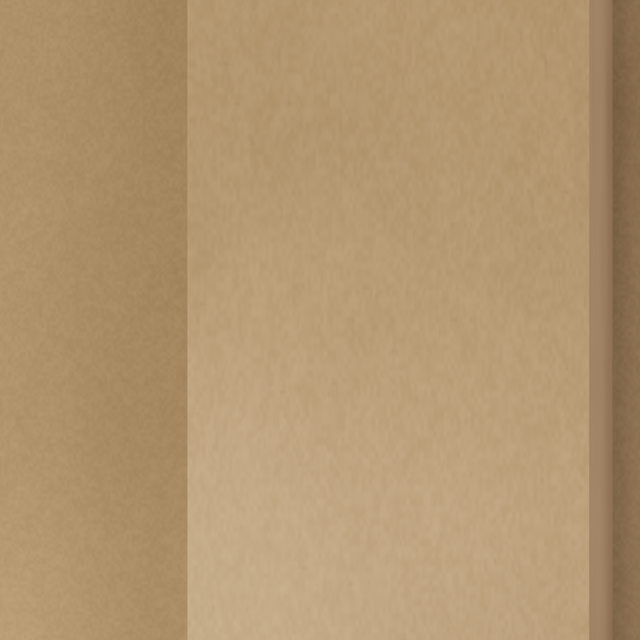
A three.js fragment shader for this texture:

```glsl
// Draws a pale tan panel with a shaded side edge, set before a darker, finely grained wall.
varying vec2 vUv;

const float PANEL_LEFT = 0.2930;
const float PANEL_RIGHT = 0.9206;
const float SIDE_RIGHT = 0.9570;
const float EDGE_SOFTNESS = 0.0012;

const vec3 WALL_LIGHT = vec3(0.692, 0.578, 0.422);
const vec3 WALL_SHADE = vec3(0.638, 0.523, 0.368);
const vec3 PANEL_TOP = vec3(0.706, 0.594, 0.440);
const vec3 PANEL_BOTTOM = vec3(0.748, 0.645, 0.502);
const vec3 PANEL_GLOW = vec3(0.026, 0.030, 0.034);
const vec3 SIDE_LIGHT = vec3(0.628, 0.515, 0.392);
const vec3 SIDE_SHADE = vec3(0.555, 0.445, 0.325);
const vec3 RECESS_LIGHT = vec3(0.550, 0.442, 0.316);
const vec3 RECESS_SHADE = vec3(0.490, 0.392, 0.275);

const vec2 PANEL_GRAIN_SCALE = vec2(190.0, 95.0);
const vec2 WALL_GRAIN_SCALE = vec2(230.0, 190.0);
const float PANEL_GRAIN = 0.045;
const float WALL_GRAIN = 0.042;
const float MOTTLE = 0.030;

float hash(vec2 p) {
  vec3 q = fract(vec3(p.xyx) * 0.1031);
  q += dot(q, q.yzx + 33.33);
  return fract((q.x + q.y) * q.z);
}

float valueNoise(vec2 p) {
  vec2 cell = floor(p);
  vec2 f = fract(p);
  f = f * f * (3.0 - 2.0 * f);
  float low = mix(hash(cell), hash(cell + vec2(1.0, 0.0)), f.x);
  float high = mix(hash(cell + vec2(0.0, 1.0)), hash(cell + vec2(1.0, 1.0)), f.x);
  return mix(low, high, f.y);
}

// Layered noise centred on zero
float fbm(vec2 p) {
  float sum = 0.0;
  float weight = 0.5;
  for (int i = 0; i < 4; i++) {
    sum += weight * (valueNoise(p) - 0.5);
    p = p * 2.03 + vec2(17.3, 9.1);
    weight *= 0.5;
  }
  return sum;
}

// Fibres bent slightly by a slow warp
float grain(vec2 p, vec2 scale) {
  p.x += 0.012 * fbm(p * 14.0);
  float fine = valueNoise(p * scale) - 0.5;
  float coarse = valueNoise(p * scale * 0.47 + 31.0) - 0.5;
  return 0.65 * fine + 0.35 * coarse;
}

float stepAt(float edge, float x) {
  return smoothstep(edge - EDGE_SOFTNESS, edge + EDGE_SOFTNESS, x);
}

vec3 wallColor(vec2 p) {
  float shade = smoothstep(0.0, PANEL_LEFT, p.x);
  vec3 color = mix(WALL_LIGHT, WALL_SHADE, shade * 0.92);
  color += 0.030 * (1.0 - smoothstep(0.0, 0.4, p.y));
  color -= 0.012 * smoothstep(0.65, 1.0, p.y);
  return color + WALL_GRAIN * grain(p, WALL_GRAIN_SCALE);
}

vec3 panelColor(vec2 p) {
  float across = (p.x - PANEL_LEFT) / (PANEL_RIGHT - PANEL_LEFT);
  vec3 color = mix(PANEL_BOTTOM, PANEL_TOP, smoothstep(0.0, 0.85, p.y));
  float glow = (1.0 - smoothstep(0.0, 0.75, across)) * (1.0 - smoothstep(0.1, 0.75, p.y));
  color += PANEL_GLOW * (glow - 0.35 * smoothstep(0.65, 1.0, across));
  // Thin lit rim along the left edge
  color += 0.018 * (1.0 - smoothstep(0.0, 0.004, p.x - PANEL_LEFT));
  float fibre = grain(p + 3.7, PANEL_GRAIN_SCALE);
  color += PANEL_GRAIN * fibre * vec3(0.85, 0.95, 1.2);
  // Sparse dark flecks
  float fleck = smoothstep(0.86, 0.98, valueNoise(p * vec2(150.0, 80.0) + 71.0));
  return color - 0.014 * fleck;
}

vec3 sideColor(vec2 p) {
  float across = (p.x - PANEL_RIGHT) / (SIDE_RIGHT - PANEL_RIGHT);
  vec3 color = mix(SIDE_LIGHT, SIDE_SHADE, smoothstep(0.45, 1.0, across));
  float streak = valueNoise(vec2(p.x * 260.0, p.y * 5.0)) - 0.5;
  return color + 0.018 * streak + 0.012 * (0.5 - p.y);
}

vec3 recessColor(vec2 p) {
  vec3 color = mix(RECESS_SHADE, RECESS_LIGHT, smoothstep(SIDE_RIGHT, 1.0, p.x));
  color += 0.030 * (0.5 - p.y);
  return color + WALL_GRAIN * grain(p, WALL_GRAIN_SCALE);
}

void main() {
  vec2 p = vUv;
  vec3 color = wallColor(p);
  color = mix(color, panelColor(p), stepAt(PANEL_LEFT, p.x));
  color = mix(color, sideColor(p), stepAt(PANEL_RIGHT, p.x));
  color = mix(color, recessColor(p), stepAt(SIDE_RIGHT, p.x));
  // Broad uneven staining
  color += MOTTLE * fbm(p * vec2(7.0, 5.0) + 5.0);
  gl_FragColor = vec4(color, 1.0);
}
```
